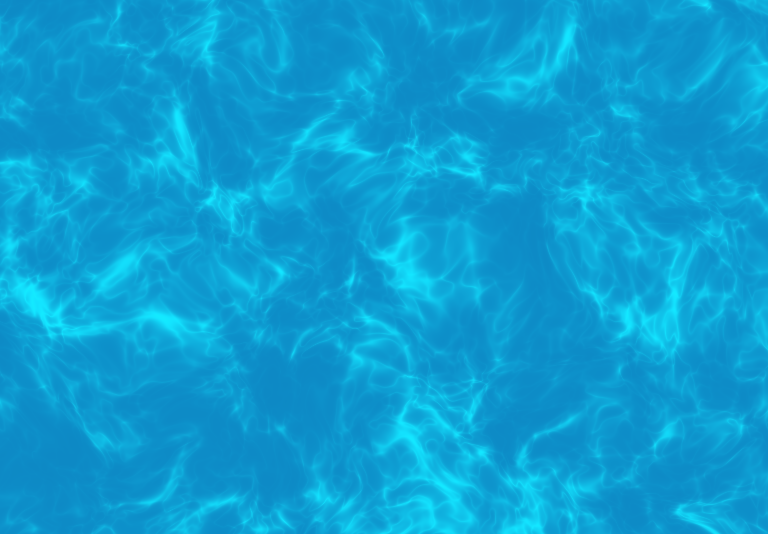
A Shadertoy shader for this texture:

```glsl
// Sunlit pool water: soft bright caustic patches and fine filaments on blue.
// Warped ridges of gradient noise are summed over several scales with a broad
// patch field; the exponential of the sum gives the strength of the light.

const vec3  DEEP_WATER    = vec3(0.05, 0.535, 0.771);
const vec3  LIGHT_TINT    = vec3(0.07, 1.0, 0.64);
const float MEDIAN_LIGHT  = 0.050;  // light added at the median
const float MAX_LIGHT     = 0.38;   // limit of the brightest spots
const float CONTRAST      = 1.0;    // exponent on the summed field
const float PATCH_SCALE   = 3.0;    // patches per canvas height
const float PATCH_WEIGHT  = 2.5;
const float RIDGE_SCALE   = 4.5;    // largest cells per canvas height
const float RIDGE_WEIGHT  = 0.52;
const float RIDGE_FALLOFF = 0.76;   // weight kept by each finer octave
const float RIDGE_SHARP   = 5.7;
const float RIDGE_SOFT    = 0.03;   // rounding of the ridge crest
const float RIDGE_MEAN    = 0.45;   // used to centre and scale the ridges
const float RIDGE_SPREAD  = 0.266;
const int   OCTAVES       = 4;
const mat2  OCTAVE_TURN   = mat2(0.8, 0.6, -0.6, 0.8);

// Unit gradient with a random direction for each lattice point
vec2 gradientAt(vec2 cell) {
    vec3 h = fract(cell.xyx * vec3(0.1031, 0.1030, 0.0973));
    h += dot(h, h.yzx + 33.33);
    float angle = 6.28318 * fract((h.x + h.y) * h.z);
    return vec2(cos(angle), sin(angle));
}

float gradientNoise(vec2 p) {
    vec2 cell = floor(p);
    vec2 f = p - cell;
    vec2 u = f * f * f * (f * (f * 6.0 - 15.0) + 10.0);
    vec2 e = vec2(1.0, 0.0);
    float a = dot(gradientAt(cell), f);
    float b = dot(gradientAt(cell + e.xy), f - e.xy);
    float c = dot(gradientAt(cell + e.yx), f - e.yx);
    float d = dot(gradientAt(cell + e.xx), f - e.xx);
    return mix(mix(a, b, u.x), mix(c, d, u.x), u.y);
}

vec2 noisePair(vec2 p) {
    return vec2(gradientNoise(p), gradientNoise(p + vec2(41.7, 17.3)));
}

// Bright crests around rounded dark cells, close to zero mean and unit spread
float ridge(vec2 p) {
    float n = gradientNoise(p) + 0.35 * gradientNoise(OCTAVE_TURN * p * 1.7 + 9.4);
    float crest = sqrt(n * n + RIDGE_SOFT * RIDGE_SOFT) - RIDGE_SOFT;
    return (exp(-RIDGE_SHARP * crest) - RIDGE_MEAN) / RIDGE_SPREAD;
}

// Broad clusters of light
float patches(vec2 p) {
    vec2 q = p * PATCH_SCALE + 5.2;
    return gradientNoise(q) + 0.6 * gradientNoise(OCTAVE_TURN * q * 2.1 + 3.7);
}

// Ridges over several scales, each bent by its own small warp
float filaments(vec2 p) {
    vec2 q = p * RIDGE_SCALE + 20.0;
    float sum = 0.0;
    float weight = RIDGE_WEIGHT;
    for (int i = 0; i < OCTAVES; i++) {
        vec2 bend = 0.35 * noisePair(q * 1.3 + 60.0);
        sum += weight * ridge(q + bend);
        weight *= RIDGE_FALLOFF;
        q = OCTAVE_TURN * q * 1.9 + 13.1;
    }
    return sum;
}

void mainImage(out vec4 fragColor, in vec2 fragCoord) {
    vec2 p = fragCoord / iResolution.y;

    // Bend the plane with a slow swell and small ripples
    p += 0.10 * noisePair(p * 3.7 + 80.0);
    p += 0.025 * noisePair(p * 13.0 + 30.0);

    // Light grows exponentially with the field, then saturates
    float field = PATCH_WEIGHT * patches(p) + filaments(p);
    float light = MEDIAN_LIGHT * exp(CONTRAST * field);
    light = MAX_LIGHT * (1.0 - exp(-light / MAX_LIGHT));

    fragColor = vec4(DEEP_WATER + LIGHT_TINT * light, 1.0);
}
```
